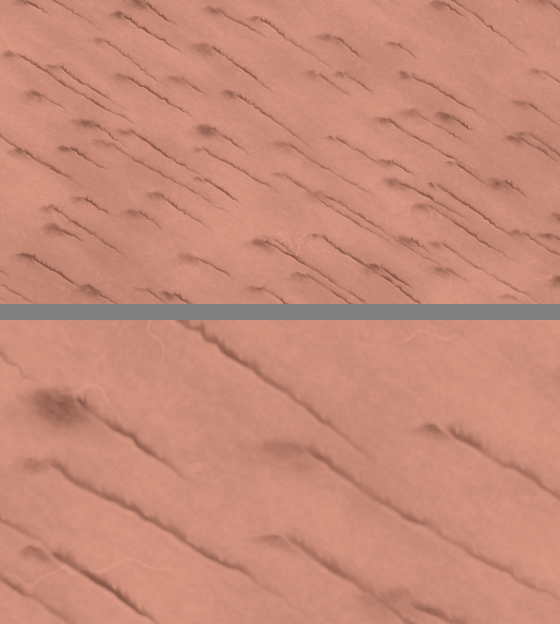
Top, the full canvas; bottom, a detail of the centre.
This texture is drawn by a WebGL 2 fragment shader. Its source:

```glsl
#version 300 es
precision highp float;
// Dusty pink desert plain crossed by slanted dark ridges with smudged heads.

uniform vec2 u_resolution;
out vec4 fragColor;

const vec3 SHADE = vec3(0.57, 0.37, 0.31);
const vec3 SAND = vec3(0.83, 0.58, 0.50);
const float SLANT = 0.575;               // downward angle of the ridges
const vec2 CELL = vec2(0.30, 0.082);     // ridge spacing: along, across
const vec2 LENGTH_RANGE = vec2(0.10, 0.62);
const float RIDGE_WIDTH = 0.0046;
const float RIDGE_DEPTH = 0.92;
const vec2 HEAD_SIZE = vec2(0.034, 0.015);
const float HEAD_DEPTH = 0.72;
const float BASE_TONE = 0.86;
const float MOTTLE = 0.56;
const float DUST_STREAKS = 0.30;
const float GRAIN = 0.10;
const float GAP_SHARE = 0.16;            // share of cells left empty

float hash(vec2 p) {
    vec3 q = fract(p.xyx * vec3(0.1031, 0.1030, 0.0973));
    q += dot(q, q.yzx + 33.33);
    return fract((q.x + q.y) * q.z);
}

float noise(vec2 p) {
    vec2 i = floor(p), f = fract(p);
    f = f * f * (3.0 - 2.0 * f);
    return mix(mix(hash(i), hash(i + vec2(1, 0)), f.x),
               mix(hash(i + vec2(0, 1)), hash(i + vec2(1, 1)), f.x), f.y);
}

float fbm(vec2 p) {
    float sum = 0.0, amp = 0.5;
    for (int i = 0; i < 4; i++) {
        sum += amp * noise(p);
        p = mat2(1.6, 1.2, -1.2, 1.6) * p + 7.3;
        amp *= 0.5;
    }
    return sum / 0.9375;
}

// Wind-blown smudge at the upper end of a ridge; q is in upright space.
float headShade(vec2 q, float size) {
    q = (q + vec2(0.014, -0.001)) / size;
    q.y += 0.2 * q.x + 6.0 * q.x * q.x;
    float reach = HEAD_SIZE.y * (q.y > 0.0 ? 0.5 : 1.4);
    return exp(-pow(q.x / HEAD_SIZE.x, 2.0) - pow(q.y / reach, 2.0));
}

// Returns shade (x) and sunlit rim (y) of one ridge; d is (along, across).
vec2 ridge(vec2 d, float len, float seed) {
    float phase = seed * 40.0;
    d.y -= d.x * (seed - 0.5) * 0.11;
    d.y -= 0.0036 * sin(d.x * 14.0 + phase) + 0.0012 * sin(d.x * 43.0 + phase * 2.0);
    d.y -= 0.0055 * (noise(vec2(d.x * 85.0 + phase, seed * 9.0)) - 0.5);
    float t = d.x / len;
    float ends = smoothstep(-0.03, 0.04, t) * (1.0 - smoothstep(0.5, 1.0, t));
    float ragged = noise(vec2((d.x + 0.7 * d.y) * 170.0 + phase, d.y * 40.0));
    float patchy = mix(0.30, 1.25, noise(vec2(d.x * 34.0, phase)));
    float width = RIDGE_WIDTH * mix(1.15, 0.6, clamp(t, 0.0, 1.0));
    float side = d.y > 0.0 ? 0.5 + 1.5 * ragged : 0.6;
    float core = exp(-pow(d.y / (width * side), 2.0));
    float halo = 0.11 * exp(-pow((d.y - 0.006) / 0.013, 2.0));
    float rim = exp(-pow((d.y + 0.006) / 0.0026, 2.0));
    return ends * vec2(core * patchy + halo, rim * patchy);
}

void main() {
    vec2 p = gl_FragCoord.xy / u_resolution.y;
    vec2 along = vec2(cos(SLANT), -sin(SLANT));
    vec2 across = vec2(sin(SLANT), cos(SLANT));
    vec2 w = vec2(dot(p, along), dot(p, across));

    // Ground: broad mottling, drawn-out dust streaks, fine grain
    float tone = BASE_TONE;
    tone += MOTTLE * (fbm(p * 2.6 + 11.0) - 0.5);
    tone += DUST_STREAKS * (fbm(w * vec2(5.0, 19.0) + 3.0) - 0.5);
    tone += GRAIN * (noise(p * 240.0) - 0.5) + GRAIN * (noise(w * vec2(70.0, 140.0)) - 0.5);

    // Faint pale scratches, broken into short pieces
    float vein = abs(fbm(p * 9.0 + 21.0) - 0.5);
    float veinMask = smoothstep(0.6, 0.85, noise(p * 14.0 + 40.0));
    tone += 0.16 * veinMask * (1.0 - smoothstep(0.0, 0.02, vein));

    // Scattered ridges, gathered from neighbouring cells
    float shade = 0.0, rim = 0.0;
    float smudge = 0.35 + 1.2 * fbm(w * vec2(45.0, 90.0));
    vec2 fray = 0.022 * (vec2(fbm(p * 34.0), fbm(p * 34.0 + 50.0)) - 0.5);
    float row0 = floor(w.y / CELL.y);
    for (int j = -1; j <= 1; j++) {
        float row = row0 + float(j);
        float shift = hash(vec2(row + 60.0, 5.0));
        float column0 = floor(w.x / CELL.x - shift);
        for (int i = -3; i <= 1; i++) {
            vec2 id = vec2(column0 + float(i), row) + 60.0;
            float a = hash(id), b = hash(id + 17.7), c = hash(id + 39.1), e = hash(id + 71.3);
            if (e < GAP_SHARE) continue;
            vec2 head = vec2(id.x - 60.0 + shift + 0.9 * a, row + 0.1 + 0.8 * b) * CELL;
            vec2 d = w - head;
            float len = mix(LENGTH_RANGE.x, LENGTH_RANGE.y, c * c);
            float strength = mix(0.55, 1.15, e);
            vec2 r = ridge(d, len, b) * strength;
            vec2 upright = d.x * along + d.y * across;
            float blob = headShade(upright + fray, mix(0.4, 1.25, fract(e * 7.0)));
            shade = max(shade, max(r.x * RIDGE_DEPTH, blob * smudge * strength * HEAD_DEPTH));
            rim = max(rim, r.y);
        }
    }
    tone += 0.13 * rim * (1.0 - shade) - shade;

    fragColor = vec4(mix(SHADE, SAND, clamp(tone, -0.08, 1.15)), 1.0);
}
```
